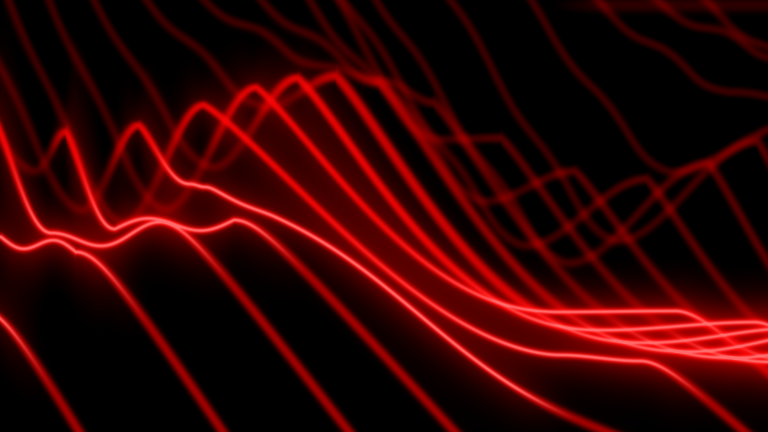
Reproduce this background procedurally as a Shadertoy shader.

```glsl
#define SPAN 432.0          // design units per canvas height
#define FIRST_STRAND -2
#define LAST_STRAND 17
#define DIM_LIGHT 0.28
#define FULL_LIGHT 1.8
#define CORE_WIDTH 3.1
#define SOFT_WIDTH 4.8
#define HALO_GAIN 0.40
#define HALO_REACH 17.0
#define HOT_GAIN 0.40

// Envelopes on which the turning points of all strands lie (y points down)
vec2 valleyPoint(float k) {
    float x = 50.5 * k - 27.0 + 12.0 * cos(0.8 * (k - 1.0));
    float y = 140.0 + 0.04 * x + (72.0 + 0.05 * x) * cos((x - 118.0) * 0.01406);
    return vec2(x, y);
}

vec2 peakPoint(float k) {
    float x = 56.0 * k + 10.0 + 26.0 * sin(0.72 * k - 0.75);
    float y = 94.0 + 0.065 * x + (33.0 + 0.02 * x) * cos((x - 60.0) * 0.01132);
    return vec2(x, y);
}

vec2 footPoint(float k) {
    if (k < 2.5)
        return vec2(52.0 + k * (57.0 + 6.0 * k),
                    233.0 - 4.0 * k - 20.5 * k * max(k - 1.0, 0.0));
    float j = k - 4.0;
    if (j < 0.0) return vec2(560.0, 355.0);
    return vec2(560.0 + 44.0 * j, 372.0 - 60.0 * exp(-0.36 * j));
}

vec2 shoulderPoint(float k, vec2 foot) {
    if (k < 1.5)
        return vec2(160.0 + k * (79.0 - 5.0 * k), 222.0 + k * (14.0 * k - 16.0));
    if (k < 2.5) return foot + vec2(15.0, 3.0);
    float j = k - 3.0;
    return foot + vec2(80.0 + 35.0 * min(j, 2.0), 6.0 - 7.0 * min(j, 4.0));
}

// Rounded slope: flat at zero, linear far away
float bend(float d, float radius) {
    return sqrt(d * d + radius * radius) - radius;
}

// Height of strand k at x: fall, valley, peak, long descent, foot, exit
float strandHeight(float x, float k) {
    vec2 valley = valleyPoint(k), peak = peakPoint(k), foot = footPoint(k);
    vec2 shoulder = shoulderPoint(k, foot);
    if (x < valley.x) {
        float spread = (k - 11.7) / 1.7;
        float reach = 108.0 + 2.0 * k + 60.0 * exp(-spread * spread);
        float d = valley.x - x;
        return valley.y * (1.0 - bend(d, 25.0) / bend(reach, 25.0))
             + 5.0 * sin(d * 0.075) * smoothstep(0.0, 50.0, d);
    }
    if (x < peak.x)
        return mix(valley.y, peak.y, smoothstep(valley.x, peak.x, x));
    if (x < foot.x) {
        float t = (x - peak.x) / (foot.x - peak.x);
        float haste = k < 2.5 ? 2.2 : 2.5 - 0.7 * exp(0.9 * (3.0 - k));
        return mix(peak.y, foot.y, 1.0 - pow(1.0 - pow(t, k < 2.5 ? 1.4 : 1.2), haste));
    }
    if (x < shoulder.x) {
        float u = (x - foot.x) / (shoulder.x - foot.x) * 3.14159;
        float ripple = k < 1.5 ? 18.0 * sin(u) * cos(u - 1.5708 + 4.7124 * k) : 0.0;
        return mix(foot.y, shoulder.y, smoothstep(foot.x, shoulder.x, x)) + ripple;
    }
    float d = x - shoulder.x;
    if (k > 1.5 && k < 2.5)
        return shoulder.y + 0.62 * bend(d, 8.0)
             + 13.0 * sin((d - 215.0) * 0.0165) * smoothstep(0.0, 70.0, d);
    return shoulder.y + max(1.3 - 0.2 * k, 0.9) * bend(d, 30.0);
}

float steepness(float x, float k, float e) {
    float slope = (strandHeight(x + e, k) - strandHeight(x - e, k)) * 0.5 / e;
    return inversesqrt(1.0 + slope * slope);
}

// x: core light, y: halo strength, z: hot centre
vec3 strandLight(float x, float k) {
    vec2 valley = valleyPoint(k), peak = peakPoint(k), foot = footPoint(k);
    vec2 shoulder = shoulderPoint(k, foot);
    float front = smoothstep(mix(valley.x, peak.x, 0.3), peak.x + 10.0, x);
    float along = clamp((x - peak.x) / (foot.x - peak.x), 0.0, 1.0);
    bool trailing = k > 1.5 && k < 2.5;
    float leaving = smoothstep(0.0, 75.0, x - shoulder.x - (trailing ? 300.0 : 0.0));
    float far = smoothstep(5.0, 8.0, k);
    float lit = mix(mix(FULL_LIGHT, 0.4, far), FULL_LIGHT, smoothstep(0.5, 1.0, along));
    lit = mix(lit, 0.95, leaving);
    float halo = mix(1.0 - smoothstep(4.0, 6.5, k), 1.0, smoothstep(0.5, 1.0, along));
    halo *= front * (1.0 - 0.88 * leaving);
    float start = 0.15 + 0.1 * clamp(k - 2.0, 0.0, 4.0);
    float hot = smoothstep(start, 0.95, along) * (1.0 - leaving);
    return vec3(mix(DIM_LIGHT, lit, front), halo, hot * front);
}

void mainImage(out vec4 fragColor, in vec2 fragCoord) {
    vec2 p = fragCoord / iResolution.y * SPAN;
    p.y = SPAN - p.y;

    float red = 0.0, hot = 0.0;
    for (int i = FIRST_STRAND; i <= LAST_STRAND; i++) {
        float k = float(i);
        float drop = abs(p.y - strandHeight(p.x, k));
        float d = drop * steepness(p.x, k, 1.0);
        vec3 light = strandLight(p.x, k);
        float core = d / mix(SOFT_WIDTH, CORE_WIDTH, light.y);
        float centre = d / 1.7;
        red += light.x * exp(-core * core);
        red += light.y * HALO_GAIN * exp(-drop * steepness(p.x, k, 9.0) / HALO_REACH);
        hot += light.z * exp(-centre * centre);
    }

    // Faint band along the upper right rim
    float rim = (p.y - 5.0) / 8.0;
    red += 0.22 * exp(-rim * rim) * smoothstep(530.0, 620.0, p.x);

    // Soft exposure, with the faintest haze sinking to black
    float glow = 1.0 - exp(-max(red - 0.03, 0.0));
    float pink = HOT_GAIN * min(hot, 1.0) + 0.02 * smoothstep(0.7, 0.95, glow);
    fragColor = vec4(min(glow + 0.4 * pink, 1.0), pink, pink, 1.0);
}
```
